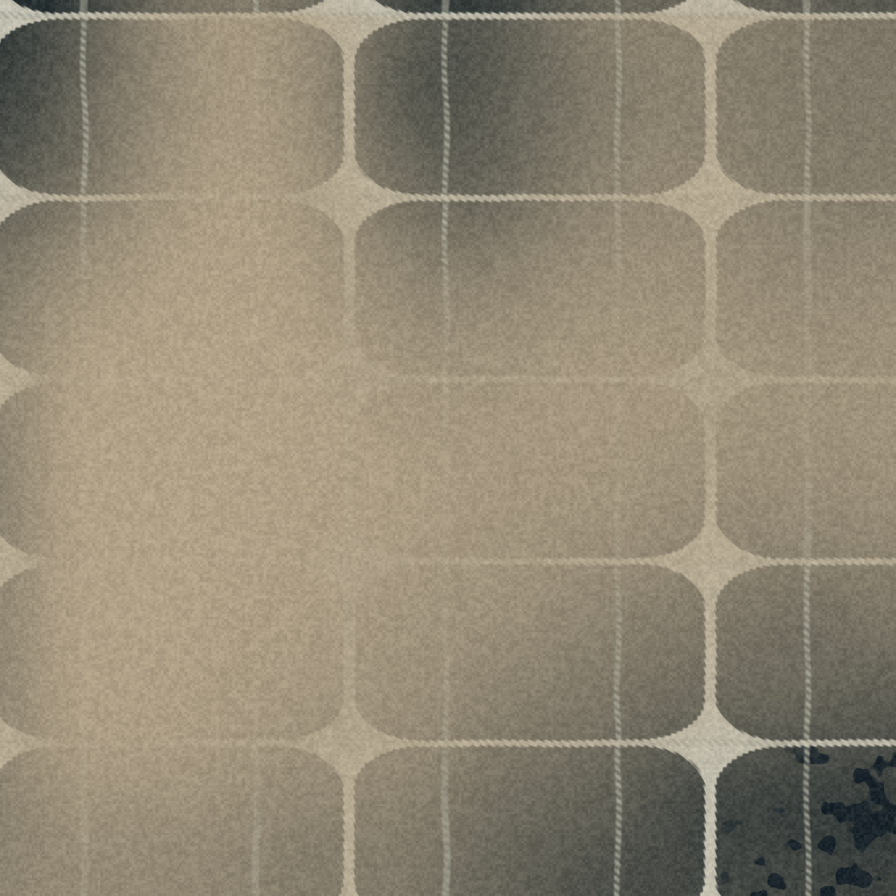
Write a Shadertoy shader that draws this texture.

```glsl
const vec2 CELL = vec2(0.4036, 0.2029);      // repeat of the panel grid
const vec2 CROSSING = vec2(0.3895, 0.1706);  // one crossing of the gaps
const vec2 GAP_HALF = vec2(0.0062, 0.0034);
const vec2 CORNER = vec2(0.074, 0.047);      // elliptic cell corners
const float TAU = 6.2831853;

const vec3 SILICON = vec3(0.13, 0.17, 0.18);
const vec3 SAND = vec3(0.695, 0.632, 0.530);
const vec3 BACKING_CLEAN = vec3(0.79, 0.78, 0.72);
const vec3 BACKING_DUSTY = vec3(0.71, 0.66, 0.565);
const vec3 METAL = vec3(0.66, 0.66, 0.60);
const vec3 SPECK = vec3(0.09, 0.13, 0.16);

float hash(vec2 p) {
    vec3 q = fract(p.xyx * vec3(0.1031, 0.1030, 0.0973));
    q += dot(q, q.yzx + 33.33);
    return fract((q.x + q.y) * q.z);
}

float noise(vec2 p) {
    vec2 i = floor(p), f = fract(p);
    f = f * f * (3.0 - 2.0 * f);
    float low = mix(hash(i), hash(i + vec2(1, 0)), f.x);
    float high = mix(hash(i + vec2(0, 1)), hash(i + vec2(1, 1)), f.x);
    return mix(low, high, f.y);
}

float blob(vec2 p, vec2 center, vec2 radius) {
    vec2 q = (p - center) / radius;
    return exp(-dot(q, q));
}

// Soft stroke around zero distance
float stroke(float d, float halfWidth, float blur) {
    return 1.0 - smoothstep(halfWidth - blur, halfWidth + blur, abs(d));
}

// Rectangle with elliptic corners, negative inside
float cellDistance(vec2 p, vec2 halfSize, vec2 radius) {
    vec2 q = (abs(p) - halfSize + radius) / radius;
    vec2 outer = max(q, 0.0);
    float unit = length(outer) + min(max(q.x, q.y), 0.0) - 1.0;
    vec2 slope = outer / (radius * max(length(outer), 0.001));
    return unit / max(length(slope), 1.0 / max(radius.x, radius.y));
}

// Dust cover: 1 is thick sand, 0 is bare silicon
float dustCover(vec2 p) {
    float bare = 0.75 * blob(p, vec2(0.00, 0.93), vec2(0.17, 0.20));
    bare += 0.60 * blob(p, vec2(0.50, 0.95), vec2(0.14, 0.27));
    bare += 0.40 * blob(p, vec2(0.95, 0.93), vec2(0.35, 0.30));
    bare += 0.88 * blob(p, vec2(1.00, 0.00), vec2(0.50, 0.36));
    bare += 0.20 * blob(p, vec2(0.20, 0.00), vec2(0.50, 0.13));
    bare += 0.28 * blob(p, vec2(-0.02, 0.45), vec2(0.07, 0.50));
    bare += 0.25 * smoothstep(0.977, 0.988, p.y);
    bare *= 0.90 + 0.20 * noise(p * 9.0);
    return clamp(1.02 - bare, 0.05, 1.0);
}

// Beaded metal strip inside a cell
float busbar(vec2 p, float x, float solid) {
    float wobble = 0.0012 * sin(p.y * 37.0 + x * 20.0);
    float bead = 0.5 + 0.5 * sin(TAU * (p.y + 0.6 * p.x) / 0.0088);
    float strip = stroke(p.x - x + wobble, mix(0.0031, 0.0042, solid), 0.0020);
    return strip * mix(0.35 + 0.65 * bead, 0.65, solid);
}

void mainImage(out vec4 fragColor, in vec2 fragCoord) {
    vec2 uv = fragCoord / iResolution.xy;
    float blur = max(0.0018, 0.8 / iResolution.y);

    vec2 bent = uv + 0.0016 * (vec2(noise(uv.yx * 22.0), noise(uv * 22.0 + 7.0)) - 0.5);
    vec2 grid = (bent - CROSSING) / CELL;
    vec2 id = floor(grid);
    vec2 local = fract(grid) * CELL;
    vec2 centered = local - 0.5 * CELL;

    float dust = dustCover(uv);
    float buried = smoothstep(0.55, 1.0, dust);

    // Dusty silicon
    vec3 color = mix(SILICON, SAND, dust);

    // Bare flecks on the most worn corner
    float wear = blob(uv, vec2(1.02, 0.02), vec2(0.24, 0.20)) * step(uv.y, CROSSING.y);
    float fleck = 0.75 * noise(uv * 52.0) + 0.25 * noise(uv * 110.0);
    float bare = smoothstep(0.77, 0.84, fleck + 0.23 * wear) * smoothstep(0.35, 0.55, wear);
    color = mix(color, SPECK, 0.9 * bare);

    // Two strips in each cell
    float bars = 0.0;
    for (int i = 0; i < 2; i++) {
        float x = mix(0.268, 0.744, float(i)) * CELL.x;
        float solid = smoothstep(0.70, 0.85, hash(id + vec2(17.0 * float(i), 5.0)));
        bars = max(bars, busbar(local, x, solid));
    }
    color = mix(color, mix(METAL, BACKING_DUSTY, buried), bars * mix(0.85, 0.22, buried));

    // Pale backing in gaps and corner stars, with twisted edges
    float edge = cellDistance(centered, 0.5 * CELL - GAP_HALF, CORNER);
    float twist = sin(TAU * (uv.x + 0.9 * uv.y) / 0.0092);
    float gap = smoothstep(-blur, blur, edge + 0.0009 * twist);
    float seam = stroke(abs(centered.y) - 0.5 * CELL.y, 0.004, blur);
    gap *= 1.0 - 0.16 * seam * (0.5 - 0.5 * twist);
    vec3 backing = mix(BACKING_CLEAN, BACKING_DUSTY, smoothstep(0.1, 0.9, dust));
    color = mix(color, backing, gap * mix(0.95, 0.25, smoothstep(0.78, 1.0, dust)));

    // Fine sand grain
    float grain = hash(floor(uv * 340.0)) + noise(uv * 210.0 + 31.0) - 1.0;
    color += 0.055 * grain * vec3(1.0, 0.97, 0.90);

    fragColor = vec4(clamp(color, 0.0, 1.0), 1.0);
}
```
